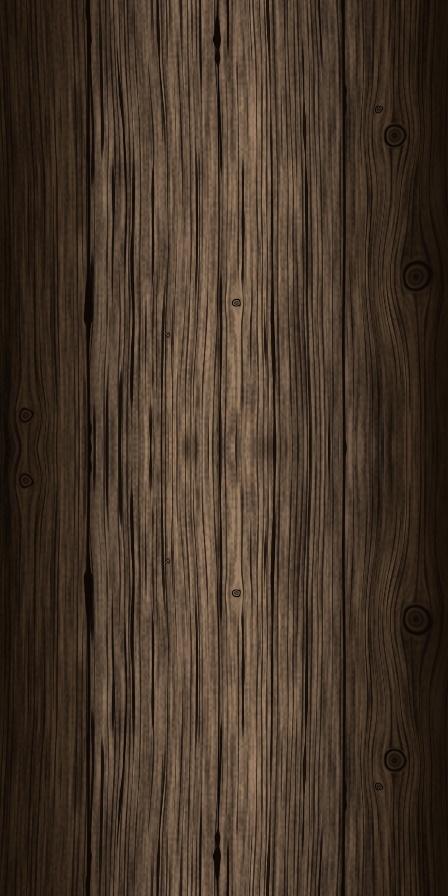
Reproduce this texture procedurally as a Shadertoy shader.

```glsl
// Four weathered vertical wood planks with cracks and knots, mirrored about mid-height.

float hash(vec2 p) {
    p = fract(p * vec2(0.1031, 0.1173));
    p += dot(p, p.yx + 33.33);
    return fract((p.x + p.y) * p.x * 7.13);
}

float noise(vec2 p) {
    vec2 i = floor(p), f = fract(p);
    f = f * f * (3.0 - 2.0 * f);
    return mix(mix(hash(i), hash(i + vec2(1, 0)), f.x),
               mix(hash(i + vec2(0, 1)), hash(i + vec2(1, 1)), f.x), f.y);
}

// Broken dark lines along the grain, one candidate per cell.
float cracks(float grain, float along, float count, float width, float amount, float px) {
    float id = floor(grain * count);
    float drift = 0.5 + 0.6 * (noise(vec2(id * 5.7, along * 2.0)) - 0.5);
    float dist = abs(fract(grain * count) - drift) / count;
    float gate = smoothstep(1.0 - amount, 1.18 - amount,
                            0.5 * hash(vec2(id, 3.0)) + 0.6 * noise(vec2(id * 9.1, along * 4.0 + 4.0)));
    float w = width * gate * (0.4 + 1.2 * noise(vec2(id * 3.3, along * 14.0)));
    return gate * (1.0 - smoothstep(w - px * 0.4, w + px * 0.6, dist));
}

void mainImage(out vec4 fragColor, in vec2 fragCoord) {
    vec2 p = fragCoord / iResolution.xy * vec2(1, 2);
    float px = 1.0 / iResolution.x;
    float x = p.x, along = abs(p.y - 1.0);

    // Seams split the boards.
    float seams[3] = float[3](0.198, 0.488, 0.768);
    float plank = 0.0, seamDist = 1.0;
    float edge = x + 0.004 * (noise(vec2(3.0, along * 4.0)) - 0.5);
    for (int i = 0; i < 3; i++) {
        plank += step(seams[i], edge);
        seamDist = min(seamDist, abs(edge - seams[i]));
    }
    float middle = step(0.5, plank) * step(plank, 2.5);
    float centreSeam = step(abs(x - 0.488), 0.1);

    // Grain coordinate: slow bends, a bow near the mirror line, and flow around knots.
    float grain = x + 0.03 * (noise(vec2(x * 3.0 + plank * 7.0, along * 1.8)) - 0.5)
                + 0.005 * (noise(vec2(x * 14.0, along * 7.0)) - 0.5)
                + 0.012 * middle * exp(-along * along * 9.0) * sin(x * 16.0);
    // Each knot: across, along, radius.
    vec3 knots[6] = vec3[6](vec3(0.88, 0.698, 0.023), vec3(0.93, 0.383, 0.034),
        vec3(0.06, 0.073, 0.017), vec3(0.529, 0.323, 0.010),
        vec3(0.375, 0.253, 0.006), vec3(0.845, 0.755, 0.009));
    float knotMask = 0.0, knotTone = 1.0, halo = 0.0;
    for (int i = 0; i < 6; i++) {
        vec2 d = vec2(x, along) - knots[i].xy;
        float r = knots[i].z;
        grain -= 0.85 * smoothstep(0.004, 0.016, r) * d.x
               * exp(-(d.x * d.x + 0.4 * d.y * d.y) / (5.0 * r * r));
        float ring = length(d) / r + 0.6 * (noise(d / r * 1.1 + float(i) * 9.3) - 0.5);
        float inside = 1.0 - smoothstep(0.9, 1.2, ring);
        float tone = 0.85 + 0.3 * sin(ring * 14.0) - 0.6 * smoothstep(0.3, 0.0, abs(ring - 0.85))
                   - 0.4 * smoothstep(0.4, 0.1, ring);
        knotTone = mix(knotTone, tone, inside);
        knotMask = max(knotMask, inside);
        // Growth rings fade out around the larger knots.
        float oval = length(d * vec2(1.0, 0.75)) / r + 0.5 * noise(d / r + 7.0);
        halo += sin(oval * 15.0) * exp(-1.1 * max(oval - 1.0, 0.0)) * smoothstep(0.01, 0.02, r);
    }

    // Fibres from coarse bands down to hairlines.
    float g = grain + plank * 3.7;
    float fibre = 0.20 * noise(vec2(g * 24.0, along * 1.5))
                + 0.26 * noise(vec2(g * 80.0, along * 3.0))
                + 0.44 * noise(vec2(g * 165.0, along * 7.0))
                + 0.44 * noise(vec2(g * 290.0, along * 18.0));
    float speck = noise(vec2(x * 230.0, along * 150.0));

    // Light falls off to both sides and slightly to the ends.
    float fall = (x - 0.49) / 0.31;
    float light = 0.245 + 0.51 * exp(-fall * fall * (0.6 + 0.4 * fall * fall)) + 0.03 * middle;
    light *= 1.0 - 0.17 * along * along;
    light *= 1.0 - 0.6 * smoothstep(0.9, 1.0, x) - 0.3 * smoothstep(0.06, 0.0, x);
    light *= 0.88 + 0.28 * noise(vec2(x * 9.0 + plank * 4.0, along * 2.0));
    float contrast = mix(1.45, 1.2, middle);
    float tone = light * (1.07 + contrast * (fibre - 0.66)) + 0.30 * light * (speck - 0.5);
    tone += 0.16 * light * halo;

    // Pale worn strip beside the central seam.
    vec2 worn = vec2((x - 0.523) / 0.024, along / 0.38);
    tone += 0.14 * exp(-dot(worn, worn)) * fibre;

    // Soft dark stains on the mirror line.
    vec2 stainA = vec2((x - 0.594) / 0.03, along / 0.035);
    vec2 stainB = vec2((x - 0.42) / 0.012, along / 0.03);
    tone *= 1.0 - 0.35 * exp(-dot(stainA, stainA)) - 0.35 * exp(-dot(stainB, stainB));

    // Wide splits on the middle boards, fine dense ones everywhere.
    float split = cracks(g, along, 43.0, 0.0024, 0.50, px) * mix(0.3, 1.0, middle);
    float fine = cracks(g + 0.31, along, 92.0, 0.0012, 0.55, px);
    tone *= 1.0 - 0.9 * split * (1.0 - knotMask);
    tone *= 1.0 - 0.65 * fine * (1.0 - knotMask);
    tone = mix(tone, light * knotTone * (0.5 + 0.6 * fibre), knotMask);

    // Dark seams with chipped stretches and a bright sliver at the first.
    float chip = smoothstep(0.65, 0.9, noise(vec2(plank * 2.0 + 5.0, along * 9.0)));
    chip += 1.2 * smoothstep(0.23, 0.27, along) * smoothstep(0.41, 0.34, along) * step(x, 0.3);
    chip += centreSeam * smoothstep(0.84, 0.88, along) * smoothstep(0.97, 0.93, along);
    float gap = mix(0.0024, 0.0008, centreSeam) + 0.006 * chip * noise(vec2(8.0, along * 45.0));
    float open = 1.0 - 0.5 * centreSeam * smoothstep(0.5, 0.3, along);
    tone *= mix(0.8, 1.0, smoothstep(0.0, 0.012, seamDist));
    tone *= 1.0 - 0.96 * open * (1.0 - smoothstep(gap - px * 0.5, gap + px, seamDist));
    float sliver = smoothstep(0.003, 0.001, abs(edge - 0.191)) * smoothstep(0.25, 0.2, along);

    vec3 wood = mix(vec3(0.045, 0.026, 0.014), vec3(0.53, 0.43, 0.335), clamp(tone, 0.0, 1.15));
    wood *= mix(vec3(1.04, 0.96, 0.78), vec3(1), smoothstep(0.15, 0.55, light));
    wood += vec3(0.24, 0.14, 0.05) * sliver * noise(vec2(2.0, along * 30.0));
    fragColor = vec4(wood, 1.0);
}
```
